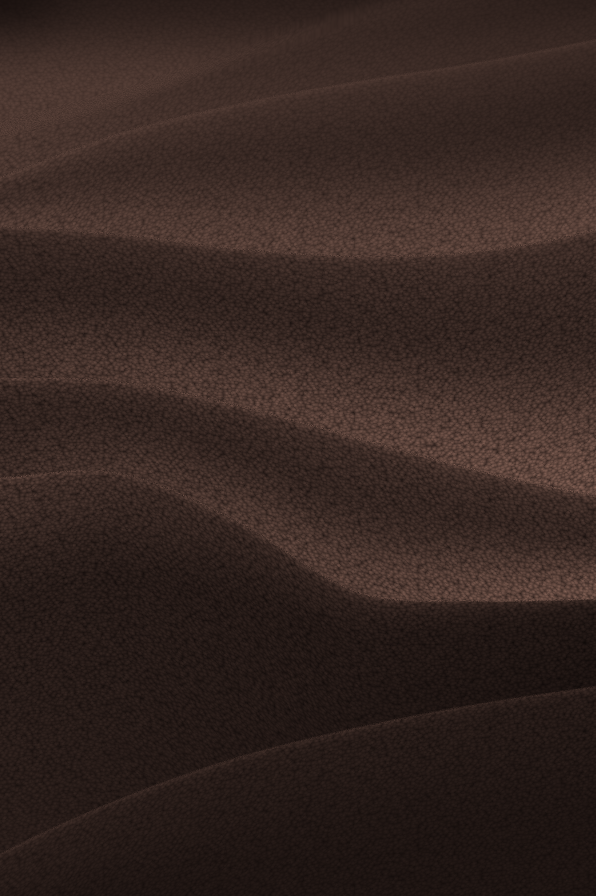
A WebGL 1 fragment shader for this texture:

```glsl
precision highp float;
// Draws soft overlapping folds of brown crepe cloth with a fine pebbled weave.
uniform vec2 u_resolution;

vec2 hash2(vec2 p) {
  vec2 q = vec2(dot(p, vec2(127.1, 311.7)), dot(p, vec2(269.5, 183.3)));
  return fract(sin(q) * 43758.5);
}

// Nearest scattered cell: x is its distance, y its random tone.
vec2 cellular(vec2 p) {
  vec2 cell = floor(p);
  vec2 f = fract(p);
  vec2 nearest = vec2(2.0, 0.0);
  for (int j = -1; j <= 1; j++) {
    for (int i = -1; i <= 1; i++) {
      vec2 o = vec2(float(i), float(j));
      vec2 h = hash2(cell + o);
      float d = length(o + h - f);
      nearest = mix(nearest, vec2(d, fract(h.x * 7.0 + h.y * 5.0)), step(d, nearest.x));
    }
  }
  return nearest;
}

// Catmull-Rom weights for four knot distances.
vec4 splineWeight(vec4 x) {
  vec4 a = abs(x);
  vec4 inner = (1.5 * a - 2.5) * a * a + 1.0;
  vec4 outer = ((-0.5 * a + 2.5) * a - 4.0) * a + 2.0;
  return mix(mix(inner, outer, step(1.0, a)), vec4(0.0), step(2.0, a));
}

// Smooth crest line; knots run from x = -0.2 to 1.2, heights go downwards.
float crestLine(float x, vec4 h0, vec4 h1) {
  float s = x * 5.0 + 1.0;
  return dot(splineWeight(s - vec4(0.0, 1.0, 2.0, 3.0)), h0)
       + dot(splineWeight(s - vec4(4.0, 5.0, 6.0, 7.0)), h1);
}

float across(vec2 ends, float x) {
  return mix(ends.x, ends.y, x);
}

// Lays one fold over the cloth (x: shade, y: depth below its crest).
// Each tone pair holds the left and right value.
vec2 addFold(vec2 cloth, vec2 p, float crest, float next, vec2 top,
             vec2 belly, vec2 foot, float rim, float softness) {
  float depth = p.y - crest;
  float t = clamp(depth / max(next - crest, 0.01), 0.0, 1.0);
  float shade = mix(across(top, p.x), across(belly, p.x), smoothstep(0.0, 0.35, t));
  shade = mix(shade, across(foot, p.x), smoothstep(0.36, 0.98, t));
  shade += rim * exp(-max(depth, 0.0) * 230.0);
  float cover = smoothstep(-softness, softness, depth);
  return mix(cloth, vec2(shade, depth), cover);
}

// Crepe pebbles of uneven tone, crossed by faint wavering threads.
float weave(vec2 q) {
  vec2 cell = cellular(q * vec2(225.0, 310.0));
  float waver = 1.5 * sin(q.y * 90.0) + sin(q.x * 37.0 + q.y * 41.0);
  float threads = sin(q.x * 880.0 + waver) * sin(q.y * 640.0 + waver);
  return 0.48 - cell.x + 0.4 * (cell.y - 0.5) + 0.16 * threads;
}

void main() {
  vec2 p = gl_FragCoord.xy / u_resolution;
  p.y = 1.0 - p.y;
  float x = p.x;
  float edge = max(0.0012, 0.7 / u_resolution.y);

  // Crest lines from the farthest fold to the nearest.
  float c1 = crestLine(x, vec4(0.18, 0.145, 0.11, 0.062), vec4(0.014, -0.02, -0.04, -0.05));
  float c2 = crestLine(x, vec4(0.25, 0.198, 0.149, 0.116), vec4(0.091, 0.07, 0.044, 0.015));
  float c3 = crestLine(x, vec4(0.249, 0.253, 0.262, 0.278), vec4(0.286, 0.281, 0.257, 0.22));
  float c4 = crestLine(x, vec4(0.425, 0.422, 0.426, 0.453), vec4(0.489, 0.525, 0.553, 0.568));
  float c5 = crestLine(x, vec4(0.541, 0.533, 0.528, 0.583), vec4(0.661, 0.671, 0.669, 0.668));
  float c6 = crestLine(x, vec4(1.03, 0.953, 0.892, 0.845), vec4(0.812, 0.786, 0.766, 0.748));

  // Distant cloth with a shaded upper left corner.
  float far = mix(0.16, 0.3, smoothstep(-0.01, 0.1, p.y));
  far -= 0.06 * exp(-dot(p * vec2(9.0, 18.0), p * vec2(9.0, 18.0)));
  vec2 cloth = vec2(far, p.y);

  // Folds, back to front.
  cloth = addFold(cloth, p, c1, c2, vec2(0.3, 0.165), vec2(0.29, 0.165),
                  vec2(0.28, 0.21), 0.02, 0.014);
  cloth = addFold(cloth, p, c2, c3, vec2(0.27, 0.22), vec2(0.235, 0.185),
                  vec2(0.3, 0.335), 0.06, edge * 1.5);
  cloth = addFold(cloth, p, c3, c4, vec2(0.21, 0.23), vec2(0.18, 0.195),
                  vec2(0.255, 0.375), 0.085, edge);
  cloth = addFold(cloth, p, c4, c5, vec2(0.215, 0.23), vec2(0.185, 0.2),
                  vec2(0.22, 0.37), 0.1, edge);
  cloth = addFold(cloth, p, c5, c6, vec2(0.235, 0.135), vec2(0.145, 0.115),
                  vec2(0.15, 0.1), 0.09, edge);
  cloth = addFold(cloth, p, c6, 1.25, vec2(0.155, 0.135), vec2(0.115, 0.11),
                  vec2(0.12, 0.12), 0.08, edge * 1.3);

  // Weave is crispest in the middle distance and follows each fold.
  float focus = smoothstep(0.0, 0.42, p.y) * (1.0 - 0.45 * smoothstep(0.65, 1.0, p.y));
  vec2 q = vec2(x * u_resolution.x / u_resolution.y, cloth.y);
  float shade = cloth.x * (1.0 + weave(q) * mix(0.14, 0.58, focus));

  vec3 brown = vec3(1.0, 0.755, 0.66) * shade - vec3(0.0, 0.008, 0.007);
  gl_FragColor = vec4(clamp(brown, 0.0, 1.0), 1.0);
}
```
